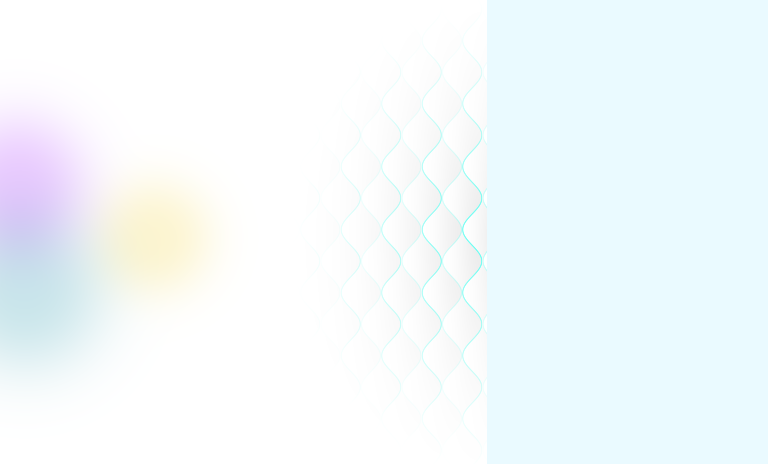
This background is drawn by a Shadertoy shader. Its source:

```glsl
const vec3 WHITE = vec3(1.0);
const vec3 PANEL_COLOR = vec3(0.918, 0.980, 1.0);
const vec3 LINE_COLOR = vec3(0.38, 1.0, 0.95);
const vec3 PURPLE = vec3(0.92, 0.80, 1.0);
const vec3 TEAL = vec3(0.79, 0.90, 0.92);
const vec3 YELLOW = vec3(0.99, 0.96, 0.82);

// Lengths are fractions of the canvas height
const float PANEL_EDGE = 1.0496;
const vec2 CELL_SIZE = vec2(0.0873, 0.1358);
const vec2 CELL_ORIGIN = vec2(0.996, 0.573);
const float WAVE_HEIGHT = 0.0205;
const float LINE_HALF_WIDTH = 0.0013;
const float FAINT_LINE = 0.4;
const float CELL_SHADE = 0.085;
const vec2 FADE_CENTER = vec2(1.05, 0.49);
const vec2 FADE_RADII = vec2(0.43, 0.52);
const float FADE_POWER = 1.4;
const float GLOW_POWER = 2.6;
const float TAU = 6.2831853;

// Multiplying tint of a soft round glow
vec3 glow(vec2 p, vec2 center, float radius, vec3 color) {
    float falloff = exp(-pow(length(p - center) / radius, GLOW_POWER));
    return mix(WHITE, color, falloff);
}

// Signed offset to the nearest multiple of period
float wrapCentered(float x, float period) {
    return mod(x + 0.5 * period, period) - 0.5 * period;
}

// Ogee cells: shaded to the right, with a strong and a faint outline
vec3 lattice(vec3 base, vec2 p, float pixel) {
    vec2 q = p - CELL_ORIGIN;
    float angle = TAU * q.y / CELL_SIZE.y;
    float x = wrapCentered(q.x, CELL_SIZE.x);
    float halfWidth = 0.25 * CELL_SIZE.x + WAVE_HEIGHT * cos(angle);
    float slope = WAVE_HEIGHT * TAU / CELL_SIZE.y * sin(angle);
    float dist = (abs(x) - halfWidth) / sqrt(1.0 + slope * slope);

    float fade = 1.0 - length((p - FADE_CENTER) / FADE_RADII);
    fade = pow(max(fade, 0.0), FADE_POWER);

    // Cells outside the outline belong to the row shifted by half a period
    float shifted = wrapCentered(q.x + 0.5 * CELL_SIZE.x, CELL_SIZE.x);
    float inside = smoothstep(pixel, -pixel, dist);
    float across = mix(shifted, x, inside) / CELL_SIZE.x + 0.5;
    vec3 color = base * (1.0 - CELL_SHADE * fade * smoothstep(0.0, 1.0, across));

    float line = 1.0 - smoothstep(-0.5 * pixel, 0.5 * pixel, abs(dist) - LINE_HALF_WIDTH);
    float strength = x > 0.0 ? 1.0 : FAINT_LINE;
    return mix(color, LINE_COLOR, line * strength * fade);
}

void mainImage(out vec4 fragColor, in vec2 fragCoord) {
    float pixel = 1.0 / iResolution.y;
    vec2 p = fragCoord * pixel;

    // Overlapping glows on the left
    vec3 color = WHITE;
    color *= glow(p, vec2(0.039, 0.601), 0.151, PURPLE);
    color *= glow(p, vec2(0.054, 0.375), 0.177, TEAL);
    color *= glow(p, vec2(0.334, 0.487), 0.125, YELLOW);

    color = lattice(color, p, pixel);

    // Flat panel on the right
    float panel = smoothstep(-0.5 * pixel, 0.5 * pixel, p.x - PANEL_EDGE);
    fragColor = vec4(mix(color, PANEL_COLOR, panel), 1.0);
}
```
